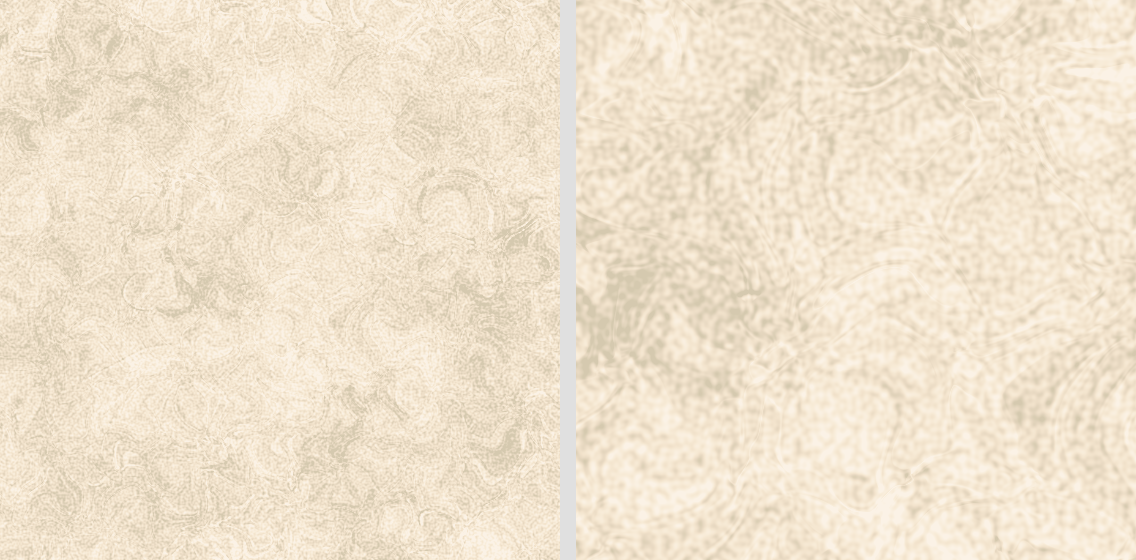
Left: the whole. Right: its middle third, enlarged.
Give the GLSL for this texture, as a Shadertoy shader.

```glsl
// Cream limestone: layered gradient noise forms soft mottling and sandy grain,
// warped ridges and thresholds form pale veins, flakes and drab blots, and a
// loop scatters faint embossed shell arcs. The summed tone indexes a palette.

const float TAU = 6.2831853;
const uint LCG_MUL = 1664525u;
const uint LCG_ADD = 1013904223u;

const vec3 DRAB  = vec3(0.86, 0.81, 0.71);
const vec3 SAND  = vec3(0.91, 0.85, 0.76);
const vec3 CREAM = vec3(0.95, 0.89, 0.80);
const vec3 IVORY = vec3(0.97, 0.92, 0.84);
const vec3 CHALK = vec3(0.98, 0.94, 0.88);

// Integer hash of a cell, two values in 0..1
vec2 hash2(vec2 cell) {
    uvec2 v = uvec2(ivec2(cell)) * LCG_MUL + LCG_ADD;
    v.x += v.y * LCG_MUL;
    v.y += v.x * LCG_MUL;
    v ^= v >> 16u;
    v.x += v.y * LCG_MUL;
    v.y += v.x * LCG_MUL;
    v ^= v >> 16u;
    return vec2(v & 0xffffu) / 65535.0;
}

float cornerSlope(vec2 cell, vec2 offset) {
    float angle = TAU * hash2(cell).x;
    return dot(vec2(cos(angle), sin(angle)), offset);
}

// Gradient noise scaled to a standard deviation of about one
float noise(vec2 p) {
    vec2 cell = floor(p), f = p - cell;
    vec2 u = f * f * f * (f * (f * 6.0 - 15.0) + 10.0);
    vec2 e = vec2(1.0, 0.0);
    float low  = mix(cornerSlope(cell, f), cornerSlope(cell + e.xy, f - e.xy), u.x);
    float high = mix(cornerSlope(cell + e.yx, f - e.yx), cornerSlope(cell + e.xx, f - e.xx), u.x);
    return 4.6 * mix(low, high, u.y);
}

// Octaves of noise, again scaled to about unit deviation
float fbm(vec2 p, float gain) {
    float sum = 0.0, power = 0.0, amp = 1.0;
    for (int i = 0; i < 4; i++) {
        sum += amp * noise(p);
        power += amp * amp;
        p = mat2(1.6, 1.2, -1.2, 1.6) * p + 17.3;
        amp *= gain;
    }
    return sum * inversesqrt(power);
}

vec2 warp(vec2 p, float freq, float amount) {
    return p + amount * vec2(noise(p * freq + 31.7), noise(p * freq + 74.2));
}

// Thin bright line along the zero crossing of a noise field
float ridge(float field, float width) {
    return 1.0 - smoothstep(0.0, width, abs(field));
}

// Broken arc with a dark groove and a pale rim beside it
float shellArc(vec2 p, vec2 center, float radius, float facing, float spread) {
    vec2 d = p - center;
    float across = (length(d) - radius) / 0.0017;
    float along = dot(normalize(d + 1e-5), vec2(cos(facing), sin(facing)));
    float fade = smoothstep(cos(spread), mix(cos(spread), 1.0, 0.5), along);
    float groove = exp(-across * across);
    float rim = exp(-(across + 2.0) * (across + 2.0));
    return fade * (rim - 1.3 * groove);
}

float shells(vec2 p) {
    float sum = 0.0;
    for (int i = 0; i < 16; i++) {
        vec2 id = vec2(float(i), 5.0);
        vec2 shape = hash2(id + 40.0), turn = hash2(id + 80.0);
        float radius = mix(0.008, 0.045, shape.x * shape.x);
        if (i < 2) radius = 0.3;
        float spread = i < 2 ? 0.35 : mix(0.7, 1.8, shape.y);
        sum += shellArc(p, hash2(id), radius, TAU * turn.x, spread) * mix(0.6, 1.5, turn.y);
    }
    return sum;
}

// Uniformly spaced ramp, tone 0 to 4
vec3 stoneColor(float tone) {
    vec3 c = mix(DRAB, SAND, clamp(tone, -0.5, 1.0));
    c = mix(c, CREAM, clamp(tone - 1.0, 0.0, 1.0));
    c = mix(c, IVORY, clamp(tone - 2.0, 0.0, 1.0));
    return mix(c, CHALK, clamp(tone - 3.0, 0.0, 1.5));
}

void mainImage(out vec4 fragColor, in vec2 fragCoord) {
    vec2 p = fragCoord / iResolution.y;
    vec2 bent = warp(p, 14.0, 0.012);
    vec2 crumpled = warp(bent, 48.0, 0.006);

    // Sandy grain and broad mottling
    float grain = 0.56 * noise(p * 205.0) + 0.42 * noise(crumpled * 105.0 + 9.0);
    float mottle = 0.46 * fbm(bent * 4.0 + 3.0, 0.75) + 0.24 * noise(crumpled * 42.0);

    // Patches where the stone is broken up
    float chalky = smoothstep(0.0, 1.5, fbm(bent * 3.5 + 21.0, 0.6));
    float stained = smoothstep(0.1, 1.6, fbm(bent * 3.0 + 58.0, 0.6));

    // Pale veins and flakes, drab blots
    float veins = ridge(fbm(crumpled * 8.0 + 12.0, 0.5), 0.16) * smoothstep(-0.3, 1.2, noise(p * 5.0 + 90.0));
    float flakes = smoothstep(0.5, 1.2, noise(crumpled * 60.0 + 35.0)) * chalky;
    float blots = smoothstep(0.3, 1.1, fbm(crumpled * 20.0 + 66.0, 0.6)) * stained;

    float z = grain + mottle + 0.9 * veins + 1.5 * flakes - 1.4 * blots;
    z += 1.3 * shells(warp(p, 9.0, 0.004)) - 0.07;

    fragColor = vec4(stoneColor((z + 1.75) / 0.825), 1.0);
}
```
